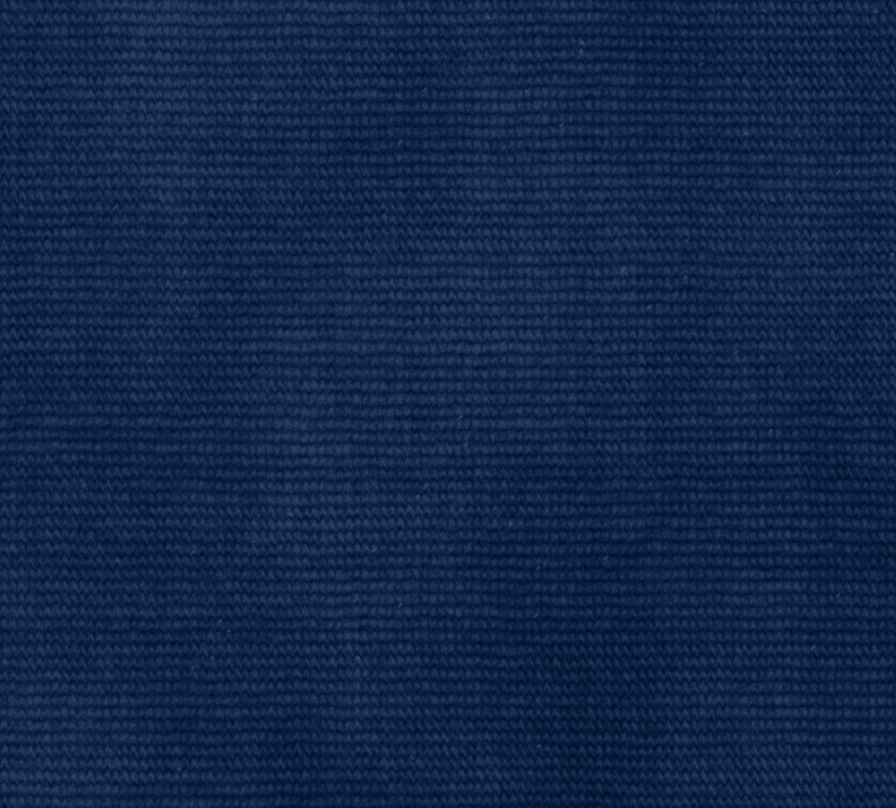
A WebGL 1 fragment shader for this texture:

```glsl
precision highp float;
// Navy knitted cloth: fine horizontal ribs of small slanted stitches with soft wear.

uniform vec2 u_resolution;

const float ROWS = 64.0;
const float COLUMNS = 104.0;
const float TAU = 6.2831853;
const vec3 GROOVE_NAVY = vec3(0.008, 0.068, 0.190);
const vec3 BODY_NAVY = vec3(0.054, 0.144, 0.276);
const vec3 CREST_BLUE = vec3(0.165, 0.255, 0.395);
const vec3 LINT_GREY = vec3(0.300, 0.380, 0.480);

float hash(vec2 p) {
  vec3 q = fract(vec3(p.xyx) * 0.1031);
  q += dot(q, q.yzx + 33.33);
  return fract((q.x + q.y) * q.z);
}

// Distance to the nearest scattered point.
float cellular(vec2 p) {
  vec2 cell = floor(p);
  float nearest = 2.0;
  for (int j = -1; j <= 1; j++) {
    for (int i = -1; i <= 1; i++) {
      vec2 id = cell + vec2(float(i), float(j));
      vec2 point = id + vec2(hash(id), hash(id + 71.7));
      nearest = min(nearest, length(point - p));
    }
  }
  return nearest;
}

// Layered sines from about -1 to 1, for broad uneven shading.
float waves(vec2 p) {
  float sum = 0.0;
  float gain = 0.5;
  for (int i = 0; i < 4; i++) {
    sum += gain * sin(p.x + 1.3 * sin(p.y * 0.8 + float(i))) * cos(p.y + 0.7 * sin(p.x));
    p = mat2(1.5, 0.8, -0.8, 1.5) * p + 2.3;
    gain *= 0.62;
  }
  return sum;
}

// Soft ridge from -1 in the groove to 1 on the crest; sharpness narrows the groove.
float ribProfile(float y, float sharpness) {
  float ridge = 0.5 - 0.5 * cos(TAU * y);
  return 2.0 * pow(ridge, sharpness) - 1.0;
}

// Slanted loop, one per column, from -1 to 1.
float stitchProfile(vec2 p, float slant) {
  return -cos(TAU * (p.x + slant * (p.y - 0.5)));
}

// Sparse, soft-edged flecks of lint.
float lint(vec2 p, float density) {
  vec2 id = floor(p);
  vec2 center = 0.3 + 0.4 * vec2(hash(id + 3.1), hash(id + 8.6));
  vec2 d = (fract(p) - center) * vec2(0.7, 1.0);
  return step(1.0 - density, hash(id + 19.4)) * smoothstep(0.3, 0.05, length(d));
}

void main() {
  vec2 uv = gl_FragCoord.xy / u_resolution;

  // Stitch grid, gently bent, with each loop nudged so grooves look broken.
  vec2 grid = uv * vec2(COLUMNS, ROWS);
  grid.y += 0.22 * waves(uv * vec2(9.0, 7.0)) + 0.10 * sin(grid.x * TAU + 1.0);
  grid.y += 0.12 * waves(grid * vec2(0.9, 0.6));
  float row = floor(grid.y);
  grid.x += 0.35 * waves(uv * vec2(6.0, 11.0)) + 0.2 * (hash(vec2(row, 5.0)) - 0.5);
  vec2 stitch = vec2(floor(grid.x), row);
  vec2 local = fract(grid);

  // Ribs and columns each fade in and out over uneven patches.
  float patchwork = 0.5 + 0.5 * waves(uv * vec2(11.0, 8.0) + 4.0);
  float columnDepth = mix(0.07, 0.17, clamp(patchwork * 0.7 + uv.x * 0.4, 0.0, 1.0));
  float ribDepth = 0.19 + 0.06 * waves(grid * vec2(0.25, 0.7) + 9.0);
  float rib = ribProfile(local.y, mix(0.55, 0.9, hash(vec2(row, 12.0))));
  float loops = stitchProfile(local, 0.6);

  // Yarn variation, fibre grain and broad shading with upright streaks.
  float yarn = hash(stitch) - 0.5;
  float rowTone = hash(vec2(row, 27.0)) - 0.5;
  float grain = cellular(grid * vec2(2.1, 2.6)) - 0.46;
  float shade = waves(uv * vec2(5.0, 4.0) + 1.0) + 0.7 * waves(uv * vec2(17.0, 3.0));

  float tone = 0.44 + ribDepth * rib + columnDepth * loops;
  tone += 0.16 * yarn + 0.06 * rowTone - 0.42 * grain + 0.14 * shade;
  tone += 0.10 * (0.5 - uv.x) + 0.06 * (uv.y - 0.5);
  tone = clamp(tone, 0.0, 1.0);

  vec3 color = mix(GROOVE_NAVY, BODY_NAVY, clamp(tone * 2.1, 0.0, 1.0));
  color = mix(color, CREST_BLUE, smoothstep(0.38, 1.05, tone));
  color = mix(color, LINT_GREY, 0.5 * lint(grid * vec2(1.0, 1.4), 0.006));
  gl_FragColor = vec4(color, 1.0);
}
```
